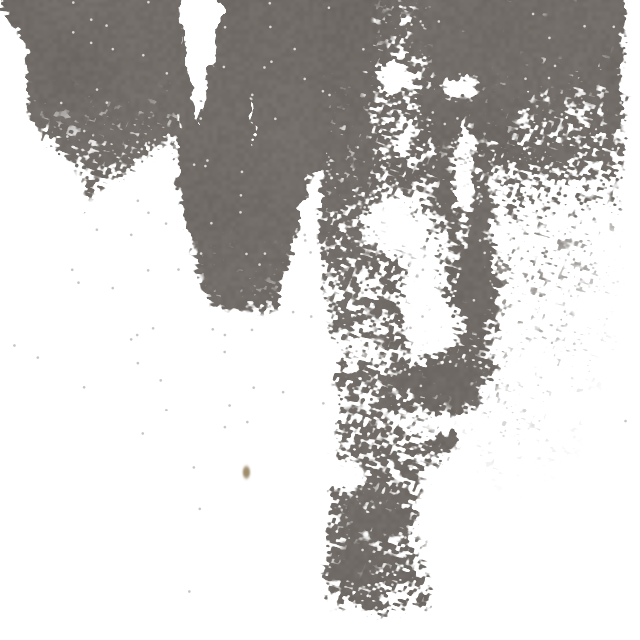
This texture is drawn by a Shadertoy shader. Its source:

```glsl
// Worn grey paint running down a white wall: a ragged slab, a rounded drip
// and a long scuffed column. Soft masks build a paint density, which is then
// thresholded against fine value noise so that fading paint breaks into grain.

float hash(vec2 p) {
    vec3 q = fract(p.xyx * 0.1031);
    q += dot(q, q.yzx + 33.33);
    return fract((q.x + q.y) * q.z);
}

float noise(vec2 p) {
    vec2 i = floor(p), f = fract(p);
    f = f * f * (3.0 - 2.0 * f);
    return mix(mix(hash(i), hash(i + vec2(1, 0)), f.x),
               mix(hash(i + vec2(0, 1)), hash(i + vec2(1, 1)), f.x), f.y);
}

// Linear ramp from 0 at a to 1 at b; b may be below a
float ramp(float a, float b, float x) { return clamp((x - a) / (b - a), 0.0, 1.0); }

// Coverage of a signed distance, positive inside
float cover(float d, float soft) { return smoothstep(-soft, soft, d); }

float blob(vec2 p, vec2 centre, vec2 radius) {
    vec2 q = (p - centre) / radius;
    return exp(-dot(q, q) * dot(q, q));
}

float slab(vec2 p) {
    float left = 0.045 * ramp(0.0, 0.09, p.y);
    float bottom = 0.175 + 0.125 * ramp(0.04, 0.14, p.x) - 0.075 * ramp(0.15, 0.26, p.x);
    float m = cover(p.x - left, 0.008) * cover(bottom - p.y, 0.032) * cover(0.283 - p.x, 0.006);
    return m * (1.0 - 0.32 * ramp(0.09, 0.27, p.y));
}

float drip(vec2 p) {
    float r = ramp(0.22, 0.49, p.y);
    float left = 0.277 + 0.055 * r * r;
    float right = 0.515 - 0.03 * ramp(0.25, 0.275, p.y) - 0.055 * ramp(0.27, 0.49, p.y);
    float m = cover(p.x - left, 0.010) * cover(right - p.x, 0.010) * cover(0.482 - p.y, 0.018);
    return m * (0.99 - 0.16 * ramp(0.3, 0.48, p.y));
}

float column(vec2 p) {
    float left = 0.5 + 0.025 * ramp(0.4, 0.6, p.y) - 0.015 * ramp(0.66, 0.85, p.y);
    float right = 0.77 - 0.12 * ramp(0.58, 0.78, p.y) + 0.03 * ramp(0.84, 0.93, p.y);
    float m = cover(p.x - left, 0.010) * cover(right - p.x, 0.022) * cover(0.945 - p.y, 0.025);
    return m * (0.98 - 0.40 * ramp(0.08, 0.42, p.y));
}

float rightBlock(vec2 p) {
    float tone = 0.98 - 0.46 * ramp(0.08, 0.27, p.y) - 0.42 * ramp(0.25, 0.36, p.y);
    tone -= 0.10 * ramp(0.36, 0.60, p.y);
    return max(tone, 0.0) * cover(p.x - 0.735, 0.012) * cover(0.975 - p.x, 0.012);
}

float paintDensity(vec2 p) {
    float worn = column(p);

    // Bare patches in the column
    worn -= 0.85 * blob(p, vec2(0.617, 0.122), vec2(0.022, 0.025));
    worn -= 0.35 * blob(p, vec2(0.625, 0.16), vec2(0.045, 0.17));
    worn -= 0.55 * blob(p, vec2(0.615, 0.355), vec2(0.048, 0.048));
    worn -= 0.50 * blob(p, vec2(0.665, 0.45), vec2(0.038, 0.11));
    worn -= 0.55 * blob(p, vec2(0.680, 0.520), vec2(0.046, 0.046));
    worn -= 0.25 * blob(p, vec2(0.550, 0.545), vec2(0.060, 0.030));
    worn -= 0.50 * blob(p, vec2(0.540, 0.740), vec2(0.040, 0.022));
    worn -= 0.45 * blob(p, vec2(0.680, 0.665), vec2(0.070, 0.022));

    // Heavier patches left behind
    worn += 0.35 * blob(p, vec2(0.750, 0.425), vec2(0.026, 0.08));
    worn += 0.25 * blob(p, vec2(0.690, 0.590), vec2(0.080, 0.045));
    worn += 0.50 * blob(p, vec2(0.700, 0.693), vec2(0.022, 0.022));
    worn += 0.25 * blob(p, vec2(0.585, 0.800), vec2(0.060, 0.05));
    worn += 0.30 * blob(p, vec2(0.560, 0.880), vec2(0.060, 0.035));
    worn += 0.35 * blob(p, vec2(0.600, 0.950), vec2(0.030, 0.020));

    float d = max(max(worn, rightBlock(p)), max(slab(p), drip(p)));
    d -= 0.85 * blob(p, vec2(0.718, 0.135), vec2(0.032, 0.018));
    d -= 0.70 * blob(p, vec2(0.727, 0.275), vec2(0.018, 0.080));

    // Tapering bare wedge between slab and drip
    float halfWidth = 0.036 * ramp(0.215, 0.03, p.y) - 0.005;
    d *= 1.0 - cover(halfWidth - abs(p.x - 0.315 + 0.04 * p.y), 0.004);

    // Thin crack down the drip
    float crack = abs(p.x - 0.390 - 0.012 * (noise(vec2(3.0, p.y * 45.0)) - 0.5));
    d -= 0.6 * cover(0.002 - crack, 0.003) * cover(0.045 - abs(p.y - 0.195), 0.015);

    // Dusty overspray beside the column
    return max(d, 0.0) + 0.14 * blob(p, vec2(0.80, 0.50), vec2(0.16, 0.28));
}

void mainImage(out vec4 fragColor, in vec2 fragCoord) {
    vec2 p = fragCoord / iResolution.xy;
    p.y = 1.0 - p.y; // measured down from the top, as the paint runs

    vec2 ragged = vec2(noise(p * 65.0), noise(p * 65.0 + 80.0)) - 0.5;
    float d = paintDensity(p + 0.014 * ragged);

    // Dry smears, strongest where the paint is worn
    float smear = noise(p * vec2(14, 95)) + noise(p * vec2(80, 16)) - 1.0;
    d += 0.20 * smear * smoothstep(0.1, 0.5, d) * smoothstep(0.48, 0.60, p.x);

    // Grain threshold
    vec2 slant = vec2(p.x + 0.4 * p.y, p.y - 0.3 * p.x);
    float grain = 0.55 * noise(slant * vec2(170, 220)) + 0.28 * noise(p * 95.0) + 0.17 * noise(p * 33.0);
    float ink = smoothstep(-0.19, 0.19, d * 1.5 - 0.25 - smoothstep(0.18, 0.82, grain));

    // Scattered chips in the paint and stray specks on the wall
    vec2 cell = floor(p * 110.0);
    vec2 jitter = 0.3 + 0.4 * vec2(hash(cell + 7.0), hash(cell + 19.0));
    float dot1 = cover(0.22 - length(fract(p * 110.0) - jitter), 0.12);
    float pick = hash(cell + 41.0);
    ink *= 1.0 - 0.75 * dot1 * step(0.975, pick);
    ink = max(ink, 0.4 * dot1 * step(pick, 0.03 * blob(p, vec2(0.35, 0.52), vec2(0.32, 0.20))));

    vec3 paint = vec3(0.44, 0.42, 0.40) + 0.035 * (noise(p * 140.0) - 0.5) + 0.03 * (noise(p * 9.0) - 0.5);
    vec3 color = mix(vec3(1), paint, ink);

    // Ochre fleck
    color = mix(color, vec3(0.62, 0.55, 0.42), blob(p, vec2(0.385, 0.738), vec2(0.006, 0.010)));
    fragColor = vec4(color, 1.0);
}
```
